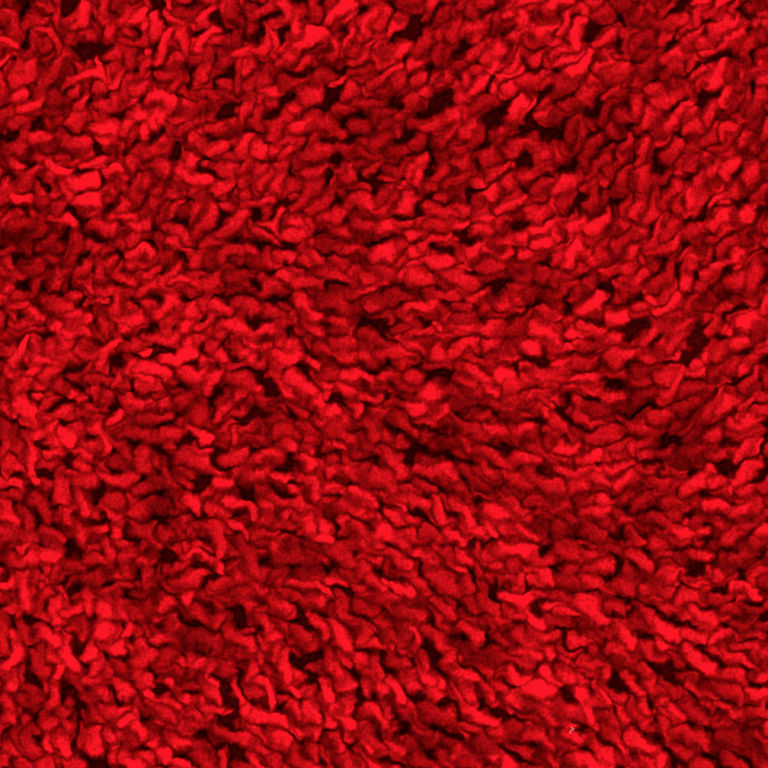
Write a WebGL 1 fragment shader that draws this texture.

```glsl
precision highp float;
// Deep red plush pile: curved, overlapping tufts combed in swirling directions.
uniform vec2 u_resolution;

vec3 hash3(vec2 p) {
  vec3 q = fract(vec3(p.xyx) * vec3(0.1031, 0.1030, 0.0973));
  q += dot(q, q.yxz + 33.33);
  return fract((q.xxy + q.yzz) * q.zyx);
}

float cornerSlope(vec2 cell, vec2 offset) {
  return dot(hash3(cell).xy * 2.0 - 1.0, offset);
}

// Gradient noise, roughly -0.7 to 0.7
float gradientNoise(vec2 p) {
  vec2 i = floor(p), f = p - i;
  vec2 u = f * f * f * (f * (f * 6.0 - 15.0) + 10.0);
  float low = mix(cornerSlope(i, f), cornerSlope(i + vec2(1, 0), f - vec2(1, 0)), u.x);
  float high = mix(cornerSlope(i + vec2(0, 1), f - vec2(0, 1)), cornerSlope(i + 1.0, f - 1.0), u.x);
  return 1.4 * mix(low, high, u.y);
}

// How unruly the pile is: curly at the left, combed at the right
float curliness(vec2 uv) {
  return 1.0 - smoothstep(0.05, 0.6, uv.x);
}

// Direction in which the pile leans
float pileAngle(vec2 uv) {
  float sweep = smoothstep(0.65, 1.25, uv.x * 0.7 + uv.y * 0.9);
  float angle = mix(-0.8, 0.5, sweep) + 0.3 * uv.x;
  angle += curliness(uv) * 1.1 * smoothstep(0.1, 0.6, uv.y);
  return angle + (0.5 + 0.7 * curliness(uv)) * gradientNoise(uv * 6.0 + 11.0);
}

// Blends soft tufts over each other, each with a wide shadow around it
float tuftTone(vec2 uv) {
  vec2 p = uv * 30.0;
  p += 0.28 * vec2(gradientNoise(uv * 42.0), gradientNoise(uv * 42.0 + 31.0));
  p += 0.09 * vec2(gradientNoise(uv * 120.0 + 7.0), gradientNoise(uv * 120.0 + 53.0));
  float lean = pileAngle(uv);
  float curl = curliness(uv);
  vec2 home = floor(p);
  float tone = 0.22;
  for (int j = -2; j <= 2; j++) {
    for (int i = -2; i <= 2; i++) {
      for (int k = 0; k < 3; k++) {
        vec2 cell = home + vec2(float(i), float(j));
        vec2 seed = cell + 71.0 * float(k) + 9.0;
        vec3 place = hash3(seed);
        vec3 form = hash3(seed + 237.0);
        float angle = lean + (place.z - 0.5) * (1.0 + 1.3 * curl);
        float c = cos(angle), s = sin(angle);
        vec2 q = p - cell - place.xy;
        q = vec2(c * q.x + s * q.y, c * q.y - s * q.x);
        q.y += (form.z - 0.5) * (0.6 + 0.5 * curl) * q.x * q.x;
        float halfLength = 0.25 + 0.42 * form.x;
        float halfWidth = 0.22 + 0.15 * form.y;
        float d = length(vec2(max(abs(q.x) - halfLength, 0.0), q.y)) / halfWidth;
        float lit = 0.66 + 0.32 * fract(form.x * 7.0 + form.z * 5.0);
        lit += 0.09 * q.y / halfWidth + 0.07 * q.x / halfLength - 0.12 * d * d;
        tone *= 1.0 - 0.36 * smoothstep(1.75, 0.7, d);
        tone = mix(tone, lit, smoothstep(1.3, 0.3, d));
      }
    }
  }
  return tone;
}

// Thin stray fibres lying on the pile
float strayFibres(vec2 uv) {
  vec2 p = uv + 0.02 * gradientNoise(uv * 25.0);
  float line = 1.0 - smoothstep(0.0, 0.06, abs(gradientNoise(p * 24.0 + 91.0)));
  return line * smoothstep(0.1, 0.4, gradientNoise(uv * 17.0 + 43.0));
}

// Rare specks of pale lint
float lint(vec2 uv) {
  vec2 p = uv * 30.0 + 0.2 * gradientNoise(uv * 140.0);
  vec3 r = hash3(floor(p) + 17.0);
  vec2 q = fract(p) - 0.25 - 0.5 * r.xy;
  return step(0.996, r.z) * smoothstep(0.1, 0.03, length(q * vec2(1.0, 0.5)));
}

void main() {
  vec2 uv = gl_FragCoord.xy / u_resolution;
  float tone = tuftTone(uv);

  // Broad hollows, then woolly grain at two sizes
  tone *= 1.05 + 0.3 * gradientNoise(uv * 8.0 + 5.0) + 0.24 * gradientNoise(uv * 17.0 + 61.0);
  float grain = 0.16 * gradientNoise(uv * 240.0) + 0.10 * gradientNoise(uv * 115.0 + 19.0);
  tone += grain * (0.3 + 0.8 * tone);
  tone += 0.08 * strayFibres(uv);

  // Red ramp: nearly black in the gaps, slightly pink on the tips
  float red = clamp(tone, 0.08, 0.98);
  vec3 color = vec3(red, 0.09 * red * red, 0.15 * pow(red, 2.2));
  color = mix(color, vec3(0.85, 0.55, 0.55), 0.7 * lint(uv));
  gl_FragColor = vec4(color, 1.0);
}
```
